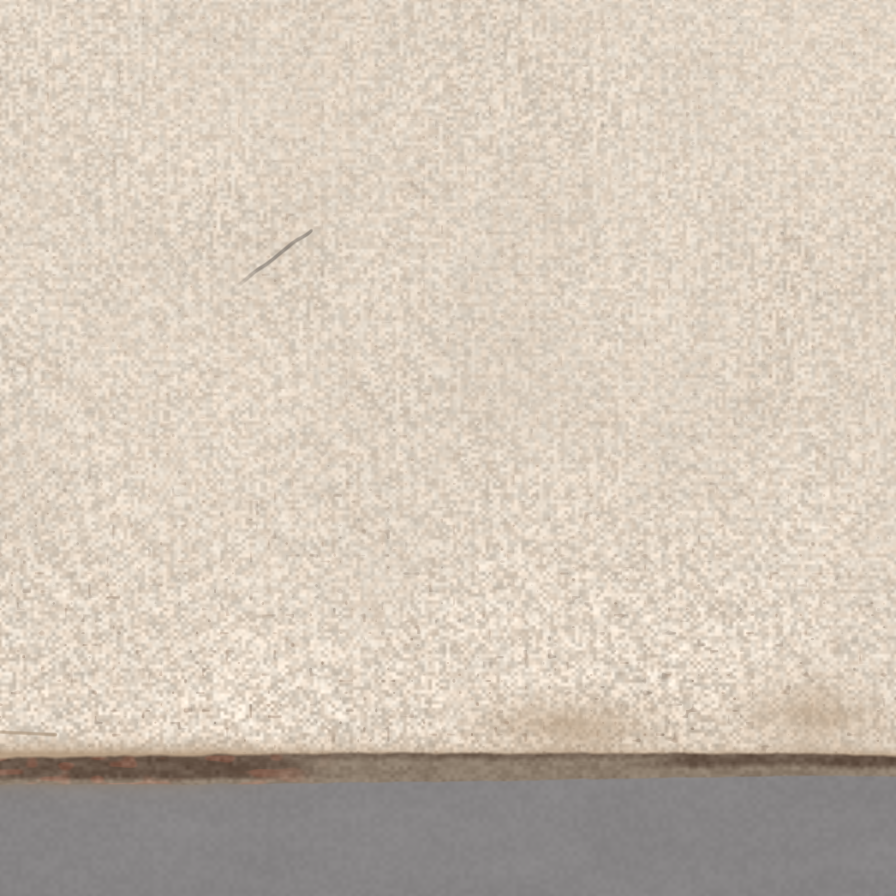
Write a WebGL 1 fragment shader that draws this texture.

```glsl
precision highp float;
// Speckled pale stone slab with a scratch and a grimy lower edge above grey paving.
uniform vec2 u_resolution;

#define STONE vec3(0.878, 0.828, 0.766)
#define PAVING vec3(0.530, 0.520, 0.522)
#define GRIME vec3(0.385, 0.315, 0.265)
#define LIP vec3(0.560, 0.500, 0.435)
#define STAIN vec3(0.690, 0.590, 0.480)
#define GRAIN_SCALE 250.0
#define GRAIN_AMOUNT 0.17
#define EDGE_TOP 0.157
#define EDGE_BOTTOM 0.125

float hash(vec2 p) {
  return fract(sin(dot(p, vec2(127.1, 311.7))) * 43758.545);
}

float noise(vec2 p) {
  vec2 i = floor(p), f = fract(p);
  f = f * f * (3.0 - 2.0 * f);
  return mix(mix(hash(i), hash(i + vec2(1.0, 0.0)), f.x),
             mix(hash(i + vec2(0.0, 1.0)), hash(i + vec2(1.0, 1.0)), f.x), f.y);
}

float fbm(vec2 p) {
  float sum = 0.0, amp = 0.5;
  for (int i = 0; i < 4; i++) {
    sum += amp * noise(p);
    p = p * 2.03 + 17.3;
    amp *= 0.5;
  }
  return sum / 0.9375;
}

// Soft elliptical patch, 1 at its centre
float patchMask(vec2 p, vec2 centre, vec2 radius) {
  vec2 d = (p - centre) / radius;
  return exp(-dot(d, d));
}

// Distance to a segment, and the position along it
vec2 segment(vec2 p, vec2 a, vec2 b) {
  vec2 pa = p - a, ba = b - a;
  float t = clamp(dot(pa, ba) / dot(ba, ba), 0.0, 1.0);
  return vec2(length(pa - ba * t), t);
}

vec3 slab(vec2 p) {
  float low = 1.0 - smoothstep(0.15, 0.55, p.y);
  vec3 col = STONE + (fbm(p * 7.0) - 0.5) * 0.045;
  col += vec3(0.012, 0.010, 0.009) * low;

  // Fine grain, coarser mottling and sparse dark flecks
  float fine = noise(p * GRAIN_SCALE) - 0.5;
  float coarse = noise(p * GRAIN_SCALE * 0.48 + 31.0) - 0.5;
  float patchy = 0.65 + 0.7 * fbm(p * 9.0 + 5.0);
  col += (fine + 0.3 * coarse) * GRAIN_AMOUNT * patchy * (0.85 + 0.4 * low);
  float tint = noise(p * GRAIN_SCALE * 0.6 + 83.0) - 0.5;
  col += tint * vec3(0.025, -0.005, -0.025);
  float fleck = smoothstep(0.83, 0.98, noise(p * 150.0 + 53.0));
  col -= fleck * (0.07 + 0.07 * low) * vec3(0.9, 1.0, 1.0);

  // Diagonal scratch, fading toward its lower end
  float wobble = (noise(p * 70.0) - 0.5) * 0.003;
  vec2 s = segment(p + vec2(0.0, wobble), vec2(0.250, 0.670), vec2(0.347, 0.743));
  float scratch = (1.0 - smoothstep(0.0007, 0.0032, s.x)) * smoothstep(0.0, 0.5, s.y);
  scratch *= 0.55 + 0.45 * noise(p * 90.0 + 9.0);
  col = mix(col, vec3(0.49, 0.46, 0.43), scratch * 0.8);

  // Hairline mark at the lower left
  s = segment(p, vec2(-0.02, 0.184), vec2(0.062, 0.180));
  col = mix(col, STAIN * 0.9, 0.55 * (1.0 - smoothstep(0.0005, 0.003, s.x)));

  // Brown stains soaking up from the edge
  float soak = patchMask(p, vec2(0.64, 0.190), vec2(0.085, 0.026));
  soak += 0.65 * patchMask(p, vec2(0.90, 0.200), vec2(0.080, 0.038));
  soak += 0.45 * patchMask(p, vec2(0.10, 0.160), vec2(0.250, 0.012));
  soak *= 0.35 + 0.7 * fbm(p * vec2(22.0, 35.0));
  soak += 0.75 * exp(-max(p.y - EDGE_TOP, 0.0) / 0.007);
  return mix(col, STAIN, clamp(soak, 0.0, 0.85));
}

vec3 sideStrip(vec2 p, float h) {
  float streak = fbm(p * vec2(32.0, 110.0));
  float left = 1.0 - smoothstep(0.28, 0.39, p.x);
  float right = smoothstep(0.70, 0.77, p.x);
  float dirt = left * smoothstep(0.05, 0.30, h) * 0.85;
  dirt = max(dirt, right * smoothstep(0.25, 0.65, h) * 0.9);
  dirt = max(dirt, 0.65 * smoothstep(0.65, 0.95, h));
  vec3 col = mix(LIP, GRIME, clamp(dirt + (streak - 0.5) * 0.7, 0.0, 1.0));
  float rust = left * smoothstep(0.55, 0.8, noise(p * vec2(55.0, 130.0)));
  col += rust * vec3(0.09, 0.02, 0.01);
  return col + (noise(p * 210.0) - 0.5) * 0.09;
}

vec3 paving(vec2 p, float bottom) {
  vec3 col = PAVING + (fbm(p * vec2(10.0, 25.0)) - 0.5) * 0.035;
  col += (noise(p * 190.0) - 0.5) * 0.03;
  float residue = exp(-max(bottom - p.y, 0.0) / 0.008) * (1.0 - smoothstep(0.15, 0.38, p.x));
  return mix(col, LIP, residue * 0.65);
}

void main() {
  vec2 p = gl_FragCoord.xy / u_resolution;
  float soft = max(0.0016, 1.0 / u_resolution.y);
  float ragged = (fbm(vec2(p.x * 45.0, 3.0)) - 0.5) * 0.004;
  float top = EDGE_TOP + 0.004 * sin(3.14159 * p.x) - 0.003 * (1.0 - p.x) + ragged;
  float bottom = EDGE_BOTTOM + 0.009 * smoothstep(0.2, 1.0, p.x) + ragged * 0.6;
  float h = clamp((p.y - bottom) / (top - bottom), 0.0, 1.0);

  vec3 col = mix(paving(p, bottom), sideStrip(p, h), smoothstep(-soft, soft, p.y - bottom));
  col = mix(col, slab(p), smoothstep(-soft * 1.5, soft * 1.5, p.y - top));
  gl_FragColor = vec4(clamp(col, 0.0, 1.0), 1.0);
}
```
